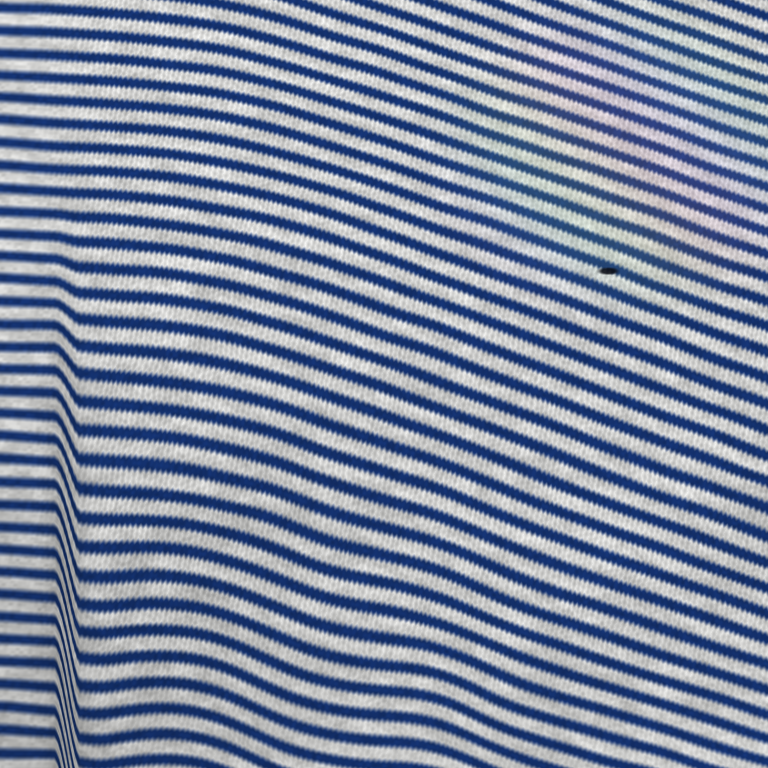
A WebGL 2 fragment shader for this texture:

```glsl
#version 300 es
precision highp float;

uniform vec2 u_resolution;
out vec4 fragColor;

float hash(vec2 p) {
    vec3 q = fract(vec3(p.xyx) * 0.1031);
    q += dot(q, q.yzx + 33.33);
    return fract((q.x + q.y) * q.z);
}

float noise(vec2 p) {
    vec2 cell = floor(p);
    vec2 f = fract(p);
    f = f * f * (3.0 - 2.0 * f);
    return mix(mix(hash(cell), hash(cell + vec2(1, 0)), f.x),
               mix(hash(cell + vec2(0, 1)), hash(cell + vec2(1, 1)), f.x), f.y);
}

// How far the cloth sags at a point; down is measured from the top edge
float sag(float x, float down) {
    float bend = x - 0.3;
    float slope = mix(0.18, 0.13, down) * (sqrt(bend * bend + 0.02) + bend - 0.03);
    float fold = 0.13 * smoothstep(0.2, 1.1, down) * smoothstep(0.07, 0.105, x);
    float ripple = 0.012 * sin(18.0 * (x - 0.15)) * smoothstep(0.5, 1.0, down)
                 * smoothstep(0.08, 0.16, x) * (1.0 - smoothstep(0.5, 0.8, x));
    return 0.03 * x + slope + fold - ripple;
}

void main() {
    vec2 uv = gl_FragCoord.xy / u_resolution;
    float down = 1.0 - uv.y;

    // Stripe coordinate follows the drape; each whole number is a blue line
    float row = 34.0 * (down - sag(uv.x, down)) - 0.31;
    row += 0.12 * (noise(uv * 14.0) - 0.5);

    // Knit columns run across the stripes and notch their edges
    float column = 140.0 * (uv.x + 0.25 * down) + 0.7 * noise(uv * 30.0);
    float rib = cos(6.2832 * column);
    float course = cos(6.2832 * (row * 4.0 + 0.5 * floor(column)));
    float focus = smoothstep(0.02, 0.16, uv.x) * (1.0 - 0.5 * smoothstep(0.75, 1.0, down));

    float knitRow = row + 0.035 * rib * focus;
    float offset = abs(fract(knitRow + 0.5) - 0.5);
    float soft = max(mix(0.16, 0.12, focus), 0.7 * fwidth(row));
    float yarn = smoothstep(0.215 - soft, 0.215 + soft, offset);

    // Uneven yarn: long slubs, small flecks and stitch relief
    float slub = noise(vec2(uv.x * 38.0, row * 3.0));
    float fleck = noise(vec2(column * 1.3, row * 7.0));
    float relief = (0.045 * rib + 0.02 * course) * focus;
    float tone = 0.80 + 0.12 * (slub - 0.5) + 0.11 * (fleck - 0.5) + relief;
    vec3 white = tone * vec3(1.0, 1.0, 0.992);
    vec3 blue = vec3(0.075, 0.185, 0.415) * (0.92 + 0.2 * fleck + 0.5 * relief);
    vec3 color = mix(blue, white, yarn);

    // Faded, faintly tinted patch at the upper right
    float patchMask = 1.0 - smoothstep(0.12, 0.27, length((uv - vec2(0.82, 0.8)) * vec2(0.9, 1.1)));
    vec3 tint = 0.5 + 0.5 * cos(6.2832 * (2.5 * (uv.x + uv.y) + vec3(0.0, 0.33, 0.67)));
    color = mix(color, vec3(0.66, 0.66, 0.70), 0.16 * patchMask);
    color += 0.045 * patchMask * (tint - 0.5);

    // Shade in the side fold and in the hollows of the drape
    float crease = exp(-pow((uv.x - 0.085) / 0.022, 2.0)) * smoothstep(0.2, 0.7, down);
    float hollow = noise(vec2(uv.x * 6.0 + down * 3.0, down * 3.0));
    color *= 1.03 - 0.16 * crease - 0.09 * hollow * smoothstep(0.1, 0.9, down);
    color *= 1.0 - 0.10 * smoothstep(0.55, 1.0, down) * (1.0 - smoothstep(0.0, 0.5, uv.x));

    // Small snag
    vec2 snag = (uv - vec2(0.792, 0.647)) / vec2(0.014, 0.005);
    color = mix(color, vec3(0.05, 0.06, 0.09), 0.9 * (1.0 - smoothstep(0.5, 1.2, length(snag))));

    fragColor = vec4(clamp(color, 0.0, 1.0), 1.0);
}
```
